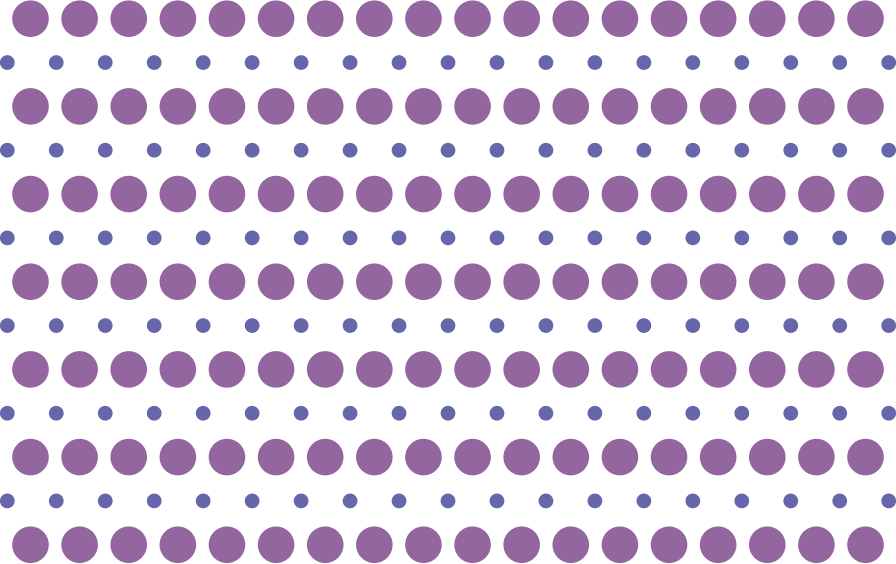
Write a WebGL 1 fragment shader that draws this pattern.

```glsl
precision highp float;

uniform vec2 u_resolution;

// Lengths are fractions of the canvas width
#define ROW_PITCH 0.09785
#define LARGE_PITCH 0.05482
#define SMALL_PITCH 0.05465
#define LARGE_RADIUS 0.0204
#define SMALL_RADIUS 0.0082
#define ROW_SHIFT 0.0003
#define PAPER vec3(1.0)
#define PURPLE vec3(0.58, 0.40, 0.625)
#define INDIGO vec3(0.40, 0.40, 0.67)

// Offset from the nearest point of a grid centred on the origin
vec2 nearestCell(vec2 p, vec2 pitch) {
  return (fract(p / pitch + 0.5) - 0.5) * pitch;
}

// Antialiased coverage of a disc
float disc(vec2 p, float radius, float pixel) {
  return clamp(0.5 + (radius - length(p)) / pixel, 0.0, 1.0);
}

void main() {
  float pixel = 1.0 / u_resolution.x;
  vec2 p = (gl_FragCoord.xy - 0.5 * u_resolution) * pixel;
  p.y -= ROW_SHIFT;

  // Large dots straddle the vertical centre line
  vec2 largePitch = vec2(LARGE_PITCH, ROW_PITCH);
  vec2 largeCell = nearestCell(p - vec2(0.5 * LARGE_PITCH, 0.0), largePitch);

  // Small dots sit on the centre line, halfway between large rows
  vec2 smallPitch = vec2(SMALL_PITCH, ROW_PITCH);
  vec2 smallCell = nearestCell(p - vec2(0.0, 0.5 * ROW_PITCH), smallPitch);

  vec3 color = mix(PAPER, PURPLE, disc(largeCell, LARGE_RADIUS, pixel));
  color = mix(color, INDIGO, disc(smallCell, SMALL_RADIUS, pixel));
  gl_FragColor = vec4(color, 1.0);
}
```
